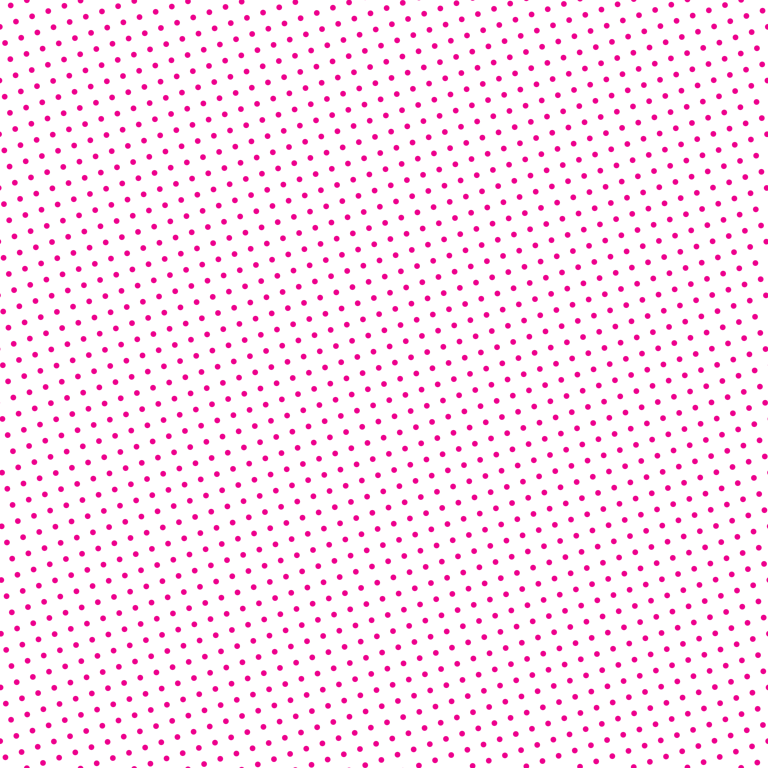
Reproduce this pattern procedurally as a Shadertoy shader.

```glsl
// Small magenta dots on a tilted square lattice over white, tiling seamlessly.

const vec3 PAPER = vec3(1.0);
const vec3 MAGENTA = vec3(0.93, 0.0, 0.55);

// Lattice steps met along one canvas side; whole numbers make the edges join.
const vec2 STEPS = vec2(43.0, 14.0);

// Dot radius as a fraction of the lattice spacing.
const float DOT_RADIUS = 0.166;

// Rotates and scales canvas coordinates into lattice coordinates.
vec2 toLattice(vec2 uv, vec2 steps) {
    return vec2(dot(uv, steps), dot(uv, vec2(-steps.y, steps.x)));
}

// Signed distance to the dot in the middle of each cell.
float dotDistance(vec2 cell, float radius) {
    return length(fract(cell) - 0.5) - radius;
}

// Coverage of a shape, smoothed across its edge.
float coverage(float dist, float softness) {
    return 1.0 - smoothstep(-softness, softness, dist);
}

void mainImage(out vec4 fragColor, in vec2 fragCoord) {
    vec2 uv = fragCoord / iResolution.xy;
    float pixel = length(STEPS) / min(iResolution.x, iResolution.y);

    float dist = dotDistance(toLattice(uv, STEPS), DOT_RADIUS);
    float ink = coverage(dist, 0.75 * pixel);

    fragColor = vec4(mix(PAPER, MAGENTA, ink), 1.0);
}
```
